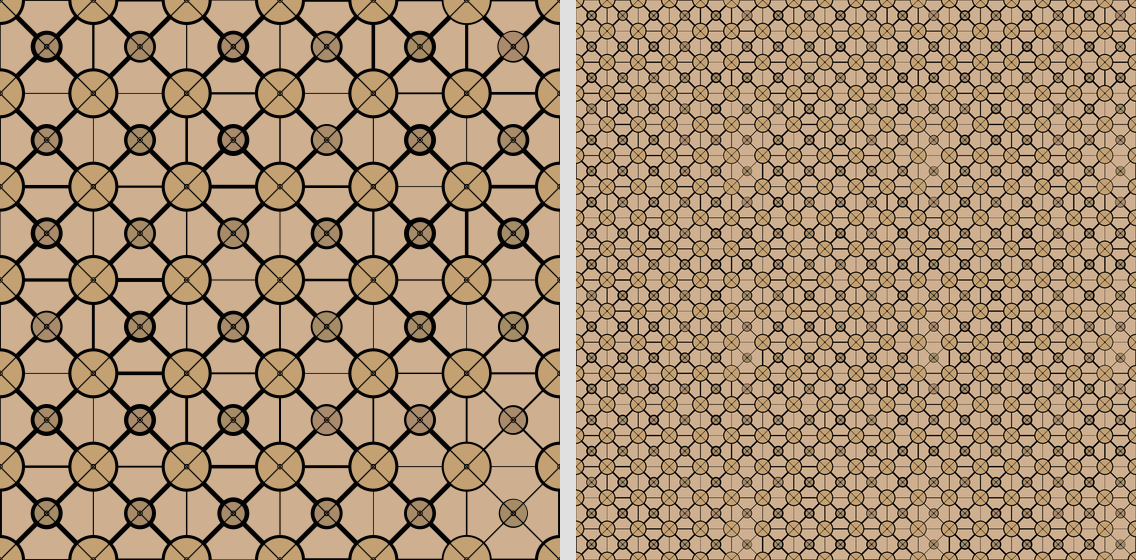
Left, the tile; right, the same tile 3 across and 3 down.
Reproduce this pattern procedurally as a WebGL 2 fragment shader.

```glsl
#version 300 es
precision highp float;
// Tiling lattice of large and small ringed discs joined by diagonal bars and thin struts.

uniform vec2 u_resolution;
out vec4 fragColor;

// Lengths are fractions of one repeat.
const float REPEATS = 6.0;
const float LARGE_RADIUS = 0.268;
const float LARGE_RING = 0.033;
const float SMALL_RADIUS = 0.171;
const vec2 SMALL_RING = vec2(0.012, 0.050);  // thinnest, thickest
const float RING_SHIFT = 0.004;
const vec2 STRUT_WIDTH = vec2(0.008, 0.042); // thinnest, thickest
const float BAR_WIDTH = 0.052;
const float WORN_BAR_WIDTH = 0.014;
const float SPOKE_WIDTH = 0.012;
const float EYE_RADIUS = 0.024;
const float EYE_RING = 0.011;
const vec2 WORN_CELL = vec2(5.0, 0.0);
const float WORN_REACH = 3.5;

const vec3 GROUND = vec3(0.808, 0.688, 0.560);
const vec3 LARGE_FILL = vec3(0.768, 0.632, 0.452);
const vec3 SMALL_FILL = vec3(0.655, 0.545, 0.410);
const vec3 INK = vec3(0.010);

float hash(vec2 cell, float seed) {
    vec3 q = fract(vec3(mod(cell, REPEATS), seed) * vec3(0.1031, 0.1130, 0.0973));
    q += dot(q, q.yzx + 33.33);
    return fract((q.x + q.y) * q.z);
}

// Thinning of the ink up one column of cells.
float wear(vec2 cell) {
    vec2 away = abs(mod(cell, REPEATS) - WORN_CELL);
    return 1.0 - smoothstep(0.0, WORN_REACH, length(away * vec2(WORN_REACH, 1.0)));
}

float coverage(float dist, float pixel) {
    return clamp(0.5 - dist / pixel, 0.0, 1.0);
}

float strutWidth(vec2 cell, float seed) {
    float h = hash(cell, seed);
    return mix(STRUT_WIDTH.x, STRUT_WIDTH.y, h * h);
}

void main() {
    vec2 p = gl_FragCoord.xy / u_resolution * REPEATS;
    float pixel = REPEATS / min(u_resolution.x, u_resolution.y);
    vec2 cell = floor(p);
    vec2 corner = floor(p + 0.5);
    vec2 fromCentre = p - cell - 0.5;
    vec2 fromCorner = p - corner;
    float cellWear = wear(cell);

    vec3 color = GROUND;

    // Straight struts between neighbouring large discs
    float upright = abs(fromCorner.x) - 0.5 * strutWidth(vec2(corner.x, cell.y), 3.0);
    float level = abs(fromCorner.y) - 0.5 * strutWidth(vec2(cell.x, corner.y), 8.0);
    color = mix(color, INK, coverage(min(upright, level), pixel));

    // Diagonal bars
    float diagonal = abs(abs(fromCentre.x) - abs(fromCentre.y)) * 0.70711;
    float barWidth = mix(BAR_WIDTH, WORN_BAR_WIDTH, cellWear);
    color = mix(color, INK, coverage(diagonal - 0.5 * barWidth, pixel));

    // Large discs on the corners
    float large = length(fromCorner) - LARGE_RADIUS;
    float largeRing = LARGE_RING * (1.0 - 0.4 * wear(corner));
    color = mix(color, INK, coverage(large, pixel));
    color = mix(color, LARGE_FILL, coverage(large + largeRing, pixel));

    // Small discs in the centres, with rings of uneven weight
    float weight = sqrt(hash(cell, 5.0)) * (1.0 - cellWear);
    float smallRing = mix(SMALL_RING.x, SMALL_RING.y, weight);
    float smallRadius = SMALL_RADIUS - 0.015 * cellWear;
    float angle = 6.28319 * hash(cell, 11.0);
    vec2 shift = RING_SHIFT * vec2(cos(angle), sin(angle));
    float small = length(fromCentre) - smallRadius;
    float smallInner = length(fromCentre - shift) - smallRadius + smallRing;
    vec3 tint = vec3(0.012, -0.004, 0.012) * (hash(cell, 17.0) - 0.5) * 2.0;
    color = mix(color, INK, coverage(small, pixel));
    color = mix(color, SMALL_FILL + tint, coverage(smallInner, pixel));

    // Fine spokes and central eyes over both kinds of disc
    float spoke = max(diagonal - 0.5 * SPOKE_WIDTH, min(large, small));
    float toHub = min(length(fromCentre), length(fromCorner));
    float eye = abs(toHub - EYE_RADIUS) - 0.5 * EYE_RING;
    color = mix(color, INK, coverage(min(spoke, eye), pixel));

    fragColor = vec4(color, 1.0);
}
```
